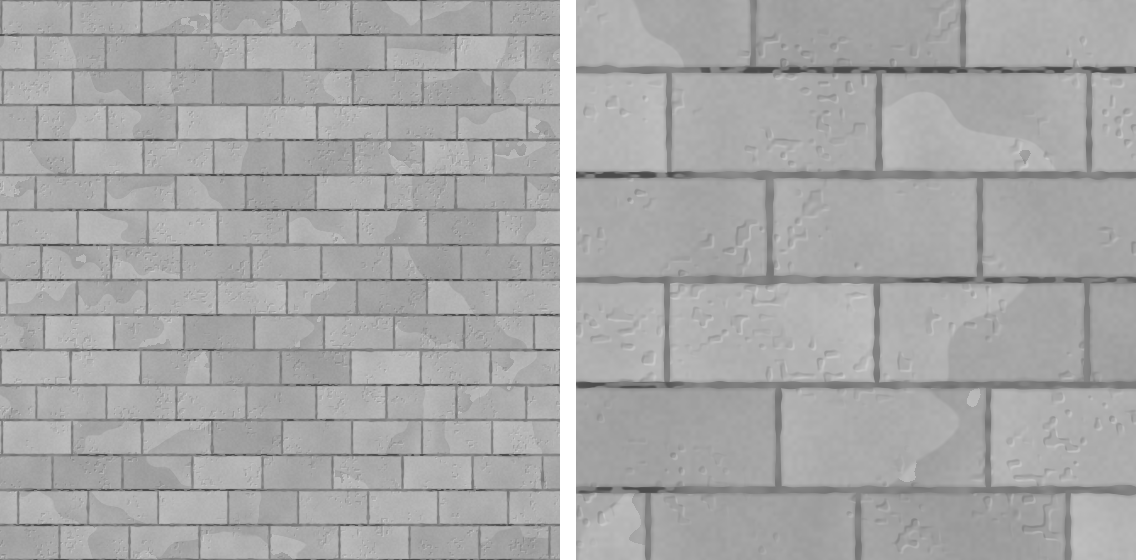
Left: the whole. Right: its middle third, enlarged.
Give the GLSL for this texture, as a Shadertoy shader.

```glsl
// Weathered grey block wall: sixteen staggered courses of eight blocks with thin dark joints.

const vec2 BLOCKS = vec2(8.0, 16.0);
const float JOINT_HALF_WIDTH = 0.0019;
const vec3 MORTAR = vec3(0.50);
const vec3 CREVICE = vec3(0.30);
const vec3 BLOCK_DARK = vec3(0.605);
const vec3 BLOCK_LIGHT = vec3(0.735);

// Sideways shift of each course in block widths, bottom to top
const float SHIFT[16] = float[16](
    0.85, 0.26, 0.75, 0.03, 0.52, 0.01, 0.63, 0.10,
    0.59, 0.11, 0.51, 0.05, 0.53, 0.04, 0.51, 0.02);

float hash(vec2 p) {
    vec3 q = fract(vec3(p.xyx) * 0.1031);
    q += dot(q, q.yzx + 33.33);
    return fract((q.x + q.y) * q.z);
}

float noise(vec2 p) {
    vec2 i = floor(p), f = fract(p);
    f = f * f * (3.0 - 2.0 * f);
    return mix(mix(hash(i), hash(i + vec2(1, 0)), f.x),
               mix(hash(i + vec2(0, 1)), hash(i + vec2(1, 1)), f.x), f.y);
}

float fbm(vec2 p) {
    float sum = 0.0, gain = 0.5;
    for (int i = 0; i < 4; i++) {
        sum += gain * noise(p);
        p = p * 2.03 + 17.1;
        gain *= 0.5;
    }
    return sum;
}

// Height of sparse clumped pits
float pits(vec2 p) {
    float clump = smoothstep(0.50, 0.75, noise(p * 38.0 + 5.0));
    return clump * smoothstep(0.60, 0.85, noise(p * 230.0));
}

// Stain with one crisp wandering border that fades inward
float stain(vec2 q, vec2 id) {
    float angle = 6.2832 * hash(id + 31.0);
    float d = dot(q, vec2(cos(angle), sin(angle)));
    d += 0.6 * (noise(q * 2.2 + id * 7.3) - 0.5) - 0.35 * hash(id + 47.0);
    float fade = 1.0 - 0.7 * smoothstep(0.0, 0.8, d);
    float present = step(0.45, hash(id + 59.0));
    return present * smoothstep(-0.025, 0.025, d) * fade;
}

// Block face: own tone, cloudy shading, stain, pits and grain
vec3 blockColor(vec2 uv, vec2 local, vec2 id) {
    vec2 q = (local - 0.5) * vec2(2.0, 1.0);
    float tone = 0.1 + 0.75 * hash(id + 3.0);
    tone += 0.55 * (fbm(q * 1.3 + id * 11.7) - 0.47);
    float direction = tone > 0.5 ? -1.0 : 1.0;
    tone += direction * 0.42 * stain(q, id);
    tone += 0.14 * smoothstep(0.25, 0.5, abs(local.x - 0.5));
    vec3 color = mix(BLOCK_DARK, BLOCK_LIGHT, tone);
    float relief = pits(uv + vec2(-0.0012, 0.0012)) - pits(uv);
    color += 0.07 * relief - 0.025 * pits(uv);
    return color + 0.025 * (noise(uv * 330.0) - 0.5);
}

// Mortar with broken black gaps along the bed joints
vec3 jointColor(vec2 uv, float bedDistance) {
    float bed = floor(uv.y * BLOCKS.y + 0.5);
    float stretch = smoothstep(0.48, 0.75, noise(vec2(uv.x * 11.0, bed * 7.0)));
    float broken = smoothstep(0.25, 0.65, noise(uv * vec2(190.0, 420.0)));
    float inBed = 1.0 - smoothstep(0.0012, 0.0024, bedDistance);
    vec3 color = MORTAR + 0.10 * (noise(uv * 140.0) - 0.5);
    return mix(color, CREVICE, stretch * broken * inBed);
}

void mainImage(out vec4 fragColor, in vec2 fragCoord) {
    vec2 uv = fragCoord / iResolution.xy;
    float pixel = 1.0 / min(iResolution.x, iResolution.y);

    // Staggered layout, wrapping sideways
    vec2 grid = uv * BLOCKS;
    float course = clamp(floor(grid.y), 0.0, BLOCKS.y - 1.0);
    grid.x -= SHIFT[int(course)];
    vec2 local = fract(grid);
    vec2 id = vec2(mod(floor(grid.x), BLOCKS.x), course);

    // Distance to the joint centres, with slightly chipped edges
    vec2 toJoint = (0.5 - abs(local - 0.5)) / BLOCKS;
    float chips = 0.0011 * (noise(uv * 160.0) - 0.5);
    float chipSpot = smoothstep(0.72, 0.95, noise(uv * 65.0));
    float edge = min(toJoint.x + 0.0003, toJoint.y) + chips - 0.0010 * chipSpot;
    float face = smoothstep(-0.6 * pixel, 0.6 * pixel, edge - JOINT_HALF_WIDTH);

    // Worn rim just inside each block
    vec3 block = blockColor(uv, local, id);
    block *= 1.0 - 0.10 * (1.0 - smoothstep(0.0015, 0.0045, edge));
    vec3 color = mix(jointColor(uv, toJoint.y), block, face);
    fragColor = vec4(color, 1.0);
}
```
